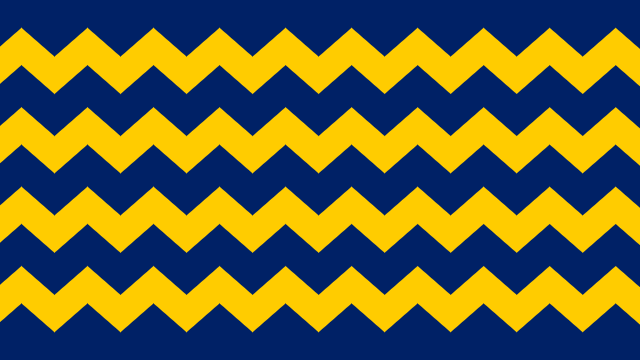
Give the GLSL for this pattern, as a WebGL 1 fragment shader.

```glsl
precision highp float;
// Four golden zigzag bands, about ten peaks across, on a navy ground.

uniform vec2 u_resolution;

// Triangle wave from -0.5 (valley) to 0.5 (peak), with a valley at x = 0.
float zigzag(float x) {
    return 2.0 * abs(fract(x + 0.5) - 0.5) - 0.5;
}

void main() {
    // Centred coordinates, in units of the canvas height.
    vec2 p = (gl_FragCoord.xy - 0.5 * u_resolution) / u_resolution.y;
    float period = 0.1834;
    float rise = 0.0801;
    float spacing = 0.2206;

    // Straighten the zigzag, then find the nearest of the four bands.
    float y = p.y - rise * zigzag((p.x + 0.0039) / period);
    float row = clamp(floor(y / spacing), -2.0, 1.0);
    float offset = abs(y - (row + 0.5) * spacing);

    // Distance to the band edge, measured across the slanted stroke.
    float slope = 2.0 * rise / period;
    float edge = (offset - 0.0519) / sqrt(1.0 + slope * slope);
    float band = clamp(0.5 - edge * u_resolution.y, 0.0, 1.0);

    vec3 navy = vec3(0.0, 0.13, 0.40);
    vec3 gold = vec3(1.0, 0.80, 0.0);
    gl_FragColor = vec4(mix(navy, gold, band), 1.0);
}
```
